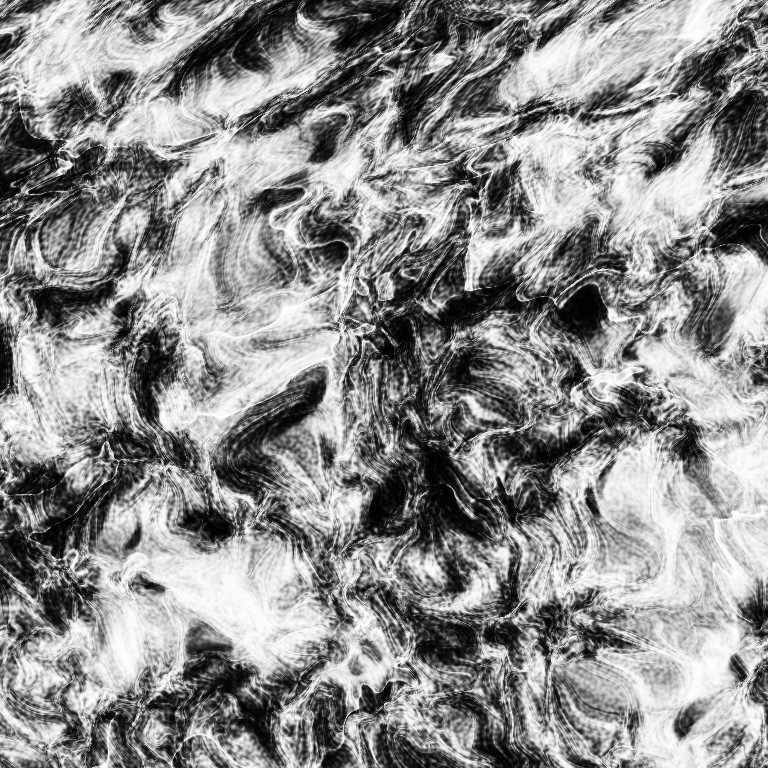
Give the GLSL for this texture, as a WebGL 2 fragment shader.

```glsl
#version 300 es
precision highp float;
// Rough weathered rock in grey: pale patches, dark hollows, sharp crests and fine veins.

#define PATCH_SCALE vec2(3.2, 4.6)
#define PATCH_GAIN 0.68
#define VEIN_SCALE vec2(13.0, 9.5)
#define VEIN_GAIN 0.86
#define VEIN_OCTAVES 5
#define LEDGE_SCALE vec2(4.2, 6.0)
#define LEDGE_GAIN 1.0
#define PIT_SCALE 15.0
#define PIT_DEPTH 1.7
#define WARP 0.016
#define BRIGHTNESS 0.22
#define CONTRAST 0.8

uniform vec2 u_resolution;
out vec4 fragColor;

// Two random values from 0 to 1 for each integer cell
vec2 hash2(vec2 cell) {
    uvec2 u = uvec2(ivec2(cell));
    uint h = u.x * 1597334677u ^ u.y * 3812015801u;
    h = (h ^ (h >> 15)) * 2246822519u;
    h = (h ^ (h >> 13)) * 3266489917u;
    h ^= h >> 16;
    return vec2(h & 65535u, h >> 16) / 65535.0;
}

float cornerSlope(vec2 cell, vec2 offset) {
    float angle = 6.28318 * hash2(cell).x;
    return dot(vec2(cos(angle), sin(angle)), offset);
}

// Gradient noise, scaled to a spread of about one
float noise(vec2 p) {
    vec2 i = floor(p), f = p - i;
    vec2 w = f * f * f * (f * (f * 6.0 - 15.0) + 10.0);
    vec2 e = vec2(0.0, 1.0);
    float low = mix(cornerSlope(i, f), cornerSlope(i + e.yx, f - e.yx), w.x);
    float high = mix(cornerSlope(i + e.xy, f - e.xy), cornerSlope(i + 1.0, f - 1.0), w.x);
    return 4.7 * mix(low, high, w.y);
}

// Ridged layers; each layer bends the next into curls
float veins(vec2 p) {
    float sum = 0.0, amplitude = 1.0, emphasis = 1.0;
    for (int k = 0; k < VEIN_OCTAVES; k++) {
        float n = noise(p);
        float ridge = 0.8 - abs(n);
        sum += amplitude * emphasis * ridge;
        emphasis = clamp(0.95 + 0.4 * ridge, 0.5, 1.3);
        p = p * 2.03 + vec2(17.3, 41.7) + 0.3 * vec2(n, -n);
        amplitude *= 0.8;
    }
    return sum;
}

// Thin bright crest with a shadow falling away on one side
float ledges(vec2 p) {
    float height = noise(p) + 0.35 * noise(p * 3.1 + 9.0) + 0.15 * noise(p * 8.3 + 5.0);
    float crest = 1.7 * exp(-13.0 * abs(height));
    float shadow = smoothstep(0.0, 0.12, height) * exp(-2.2 * max(height, 0.0));
    float presence = smoothstep(-0.3, 0.7, noise(p * 0.8 + 63.0));
    return presence * (crest - 1.1 * shadow);
}

// Scattered upright oval hollows
float pits(vec2 p) {
    vec2 cell = floor(p);
    float depth = 0.0;
    for (int y = -1; y <= 1; y++) {
        for (int x = -1; x <= 1; x++) {
            vec2 c = cell + vec2(x, y);
            vec2 spot = hash2(c + 211.0);
            vec2 kind = hash2(c + 577.0);
            float radius = mix(0.22, 0.5, kind.y);
            float d = length((p - c - spot) * vec2(1.4, 0.9));
            float shape = 1.0 - smoothstep(0.45 * radius, radius, d);
            depth = max(depth, shape * step(kind.x, 0.3));
        }
    }
    return depth;
}

void main() {
    vec2 uv = gl_FragCoord.xy / u_resolution;

    // Grain stands upright below and leans to the right above
    vec2 p = uv + 3.0;
    float rise = max(uv.y - 0.4, 0.0);
    p.x -= 0.9 * rise * rise;

    // Turbulent bending at two sizes
    vec2 q = p + WARP * vec2(noise(p * 6.0), noise(p * 6.0 + 31.0));
    q += 0.3 * WARP * vec2(noise(q * 23.0 + 7.0), noise(q * 23.0 + 53.0));

    // Broad light and dark areas
    float patches = 0.8 * noise(q * PATCH_SCALE)
                  + 0.6 * noise(q * PATCH_SCALE * 2.3 + 19.0)
                  + 0.35 * noise(q * PATCH_SCALE * 5.1 + 37.0);

    // Detail is rougher in the dark areas and softer in the pale ones
    float roughness = mix(1.15, 0.6, smoothstep(0.2, 1.5, patches));
    float grain = 0.25 * noise(p * 175.0 + 11.0);
    float detail = roughness * (VEIN_GAIN * veins(q * VEIN_SCALE) + grain);

    float level = BRIGHTNESS + PATCH_GAIN * patches + detail
                + LEDGE_GAIN * ledges(q * LEDGE_SCALE)
                - PIT_DEPTH * pits(q * PIT_SCALE) * smoothstep(-0.6, 0.6, patches);

    // Soft limit spreads the tones evenly from black to white
    float tone = 0.5 + 0.5 * tanh(clamp(CONTRAST * level, -5.0, 5.0));
    fragColor = vec4(vec3(tone), 1.0);
}
```
